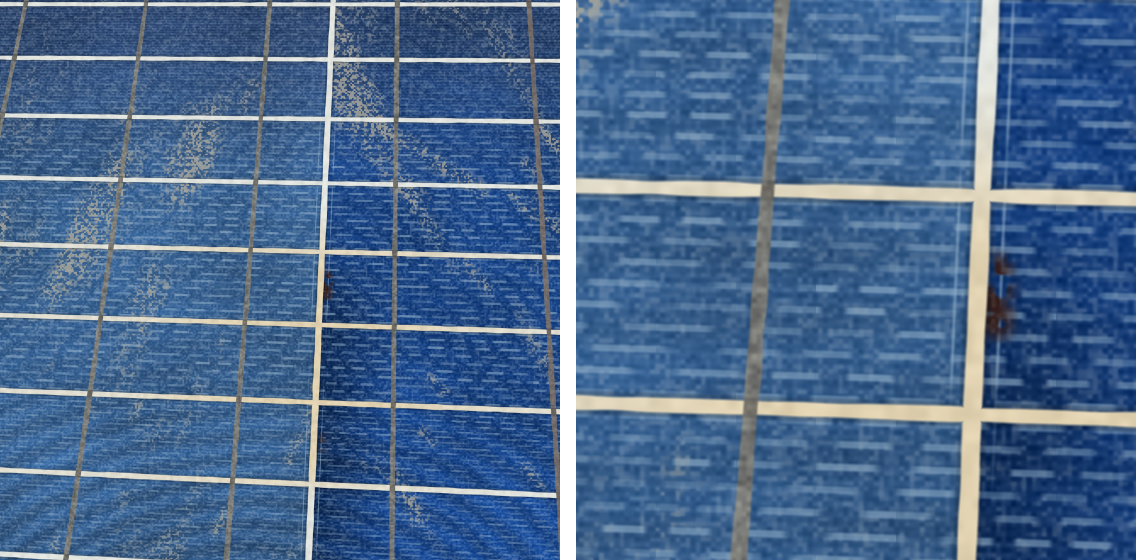
Left, the full canvas; right, a detail of the centre.
Reproduce this texture procedurally as a three.js fragment shader.

```glsl
// Dusty blue solar panel in perspective: cell rows, pale gaps, grey busbars and broken finger lines.
varying vec2 vUv;

const vec3 BLUE_LEFT = vec3(0.22, 0.39, 0.58);
const vec3 BLUE_RIGHT = vec3(0.11, 0.28, 0.54);
const vec3 BLUE_FAR = vec3(0.19, 0.29, 0.45);
const vec3 FINGER = vec3(0.58, 0.70, 0.80);
const vec3 GAP_WHITE = vec3(0.88, 0.89, 0.87);
const vec3 GAP_CREAM = vec3(0.88, 0.82, 0.69);
const vec3 BUSBAR = vec3(0.49, 0.48, 0.45);
const vec3 DUST = vec3(0.68, 0.66, 0.60);
const vec3 RUST = vec3(0.20, 0.11, 0.10);

float hash(vec2 p) {
  return fract(sin(dot(p, vec2(127.1, 311.7))) * 43758.55);
}

float noise(vec2 p) {
  vec2 i = floor(p), f = fract(p);
  f = f * f * (3.0 - 2.0 * f);
  return mix(mix(hash(i), hash(i + vec2(1.0, 0.0)), f.x),
             mix(hash(i + vec2(0.0, 1.0)), hash(i + 1.0), f.x), f.y);
}

float fbm(vec2 p) {
  float sum = 0.0, amp = 0.5;
  for (int i = 0; i < 4; i++) {
    sum += amp * noise(p);
    p = p * 2.03 + 7.1;
    amp *= 0.5;
  }
  return sum;
}

// Distance to the nearest whole number
float toWhole(float v) { return abs(fract(v + 0.5) - 0.5); }

float line(float dist, float halfWidth) {
  return 1.0 - smoothstep(halfWidth - 0.0012, halfWidth + 0.0012, dist);
}

// Soft smear along a segment
float smear(vec2 p, vec2 a, vec2 b, float radius) {
  vec2 pa = p - a, ba = b - a;
  float t = clamp(dot(pa, ba) / dot(ba, ba), 0.0, 1.0);
  return 1.0 - smoothstep(0.0, radius, length(pa - ba * t));
}

// Row coordinate: whole numbers lie on the pale horizontal gaps
float rowAt(vec2 p) {
  float y = p.y / (1.0 + 0.055 * p.x);
  return (sqrt(0.00837 + 0.0156 * (y - 0.0074)) - 0.0915) / 0.0078;
}

// Dashed fingers, stepped sideways from one to the next
float fingers(vec2 p, float row, float count, float side) {
  float f = row * count;
  float id = floor(f);
  float wave = noise(vec2(p.x * 9.0, id * 0.3));
  float dash = toWhole(p.x * 21.0 + id * 0.31 * side + wave * 1.6);
  float mask = smoothstep(0.12, 0.26, dash) * (0.45 + 0.55 * hash(vec2(id, floor(p.x * 21.0))));
  return (1.0 - smoothstep(0.07, 0.24, abs(fract(f) - 0.5))) * mask;
}

// Dust gathered in leaning streaks and hashed smears
float dustAmount(vec2 p, float side) {
  float lean = p.x + p.y * mix(0.38, -0.55, side);
  float amount = smoothstep(0.48, 0.80, fbm(vec2(lean * 13.0, p.y * 4.5) + side * 19.0));
  for (int i = 0; i < 12; i++) {
    float n = float(i);
    vec2 a = vec2(hash(vec2(n, 1.3)), hash(vec2(n, 4.7)));
    vec2 dir = vec2(mix(-0.4, 0.8, step(0.58, a.x)), 0.9);
    vec2 b = a + dir * (0.02 + 0.06 * hash(vec2(n, 8.1)));
    amount += 0.6 * smear(p, a, b, 0.018);
  }
  return amount + 0.75 * smear(p, vec2(0.64, 0.20), vec2(0.86, 0.34), 0.025);
}

void main() {
  vec2 p = vec2(vUv.x, 1.0 - vUv.y);

  // Perspective grid
  float row = rowAt(p);
  float depth = 1.0 + 0.3 * p.y;
  float across = 0.147 + (p.x - 0.742) / depth;
  float column = 4.4 * across - 0.3 * across * across;
  float columnSize = depth / (4.4 - 0.6 * across);
  float side = step(0.0, column);
  float rowDist = toWhole(row) * (0.0915 + 0.0078 * row);
  float barDist = toWhole(column + 0.5) * columnSize;
  float gapDist = toWhole(column / 3.0) * 3.0 * columnSize;

  float grain = noise(p * 330.0);
  float coarse = noise(p * 150.0 + 31.0);
  float wobble = 0.0012 * (noise(p * 45.0) - 0.5);

  // Cell colour with tone shifts between rows and halves
  vec3 col = mix(BLUE_LEFT, BLUE_RIGHT, side);
  col = mix(BLUE_FAR, col, smoothstep(0.0, 0.42, p.y) * 0.85 + 0.15 * side);
  col *= 0.95 + 0.12 * hash(vec2(floor(row), floor(column / 3.0)));
  col *= 1.0 - 0.25 * side * smoothstep(0.35, 0.6, p.y) * smoothstep(0.55, 0.0, column);
  col *= 0.82 + 0.36 * fbm(p * 7.0);
  col += (grain - 0.5) * 0.12 + (coarse - 0.5) * 0.05;

  // Fine hatch, moire arcs and bright dashes
  float near = smoothstep(5.2, 7.0, row);
  float middle = smoothstep(0.8, 3.2, row) * (1.0 - 0.45 * near);
  float arcs = sin(150.0 * length((p - vec2(0.45, 1.25)) * vec2(0.7, 1.0)) + 5.0 * fbm(p * 5.0));
  col += 0.025 * sin(row * 125.66) * (1.0 - 0.5 * middle);
  col *= 1.0 + (0.03 + 0.07 * near) * arcs;
  float dashes = fingers(p, row, 10.0 + 5.0 * step(6.0, row), 1.0 - 2.0 * side);
  col = mix(col, FINGER, dashes * (0.16 + 0.46 * middle));

  // Pale cell border and rust beside the main gap
  float border = line(abs(gapDist - 0.0135), 0.0009) * smoothstep(0.3, 0.6, noise(p * vec2(9.0, 28.0)));
  col = mix(col, FINGER, 0.55 * border * smoothstep(1.0, 3.0, row));
  float rust = smear(p, vec2(0.583, 0.495), vec2(0.583, 0.525), 0.018);
  rust += 0.5 * smear(p, vec2(0.573, 0.78), vec2(0.573, 0.80), 0.015);
  col = mix(col, RUST, rust * smoothstep(0.2, 0.6, coarse));

  // Speckled dust
  float dust = dustAmount(p, side);
  float speck = smoothstep(0.48, 0.85, grain * 0.65 + coarse * 0.35 + 0.12 * dust);
  col = mix(col, DUST, clamp(dust * (0.10 + 0.9 * speck) + 0.12 * speck, 0.0, 0.8));

  // Gaps, yellowed toward the middle, with a soft dark rim
  float yellow = smoothstep(0.36, 0.50, p.y) * (1.0 - smoothstep(0.83, 0.90, p.y));
  yellow *= 1.0 - 0.7 * smoothstep(0.08, 0.40, abs(p.x - 0.56));
  vec3 gapColor = mix(GAP_WHITE, GAP_CREAM, yellow) + (coarse - 0.5) * 0.07;
  float gapEdge = min(rowDist - 0.0035 - 0.0013 * p.y, gapDist - 0.0050 - 0.0012 * p.y);
  col *= 1.0 - 0.18 * line(gapEdge, 0.0025);
  col = mix(col, gapColor, line(gapEdge + wobble, 0.0));

  // Busbars run over the gaps, darker where they cross
  vec3 barColor = BUSBAR * (0.72 + 0.56 * mix(grain, coarse, 0.5));
  barColor = mix(barColor, vec3(0.46, 0.38, 0.36), 0.5 * smoothstep(1.0, 1.6, column));
  barColor *= 1.0 - 0.18 * line(rowDist, 0.006);
  col = mix(col, barColor, 0.92 * line(barDist + wobble * 1.5, 0.0040 + 0.0008 * p.y));

  gl_FragColor = vec4(clamp(col, 0.0, 1.0), 1.0);
}
```
